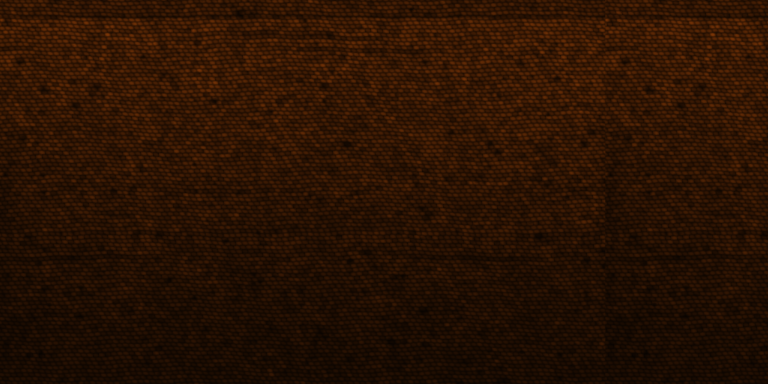
Write a WebGL 2 fragment shader that draws this texture.

```glsl
#version 300 es
precision highp float;

uniform vec2 u_resolution;
out vec4 fragColor;

const float CLOTH_WIDTH = 1.576;
const vec2 THREADS = vec2(64.0, 96.0);
const vec3 DYE = vec3(1.0, 0.43, 0.052);

float hash(vec2 p) {
    vec3 q = fract(p.xyx * vec3(0.1031, 0.1030, 0.0973));
    q += dot(q, q.yzx + 33.33);
    return fract((q.x + q.y) * q.z);
}

float layeredSines(vec2 p) {
    float sum = 0.0;
    float gain = 0.5;
    for (int i = 0; i < 4; i++) {
        sum += gain * sin(p.x + 1.7 * sin(p.y)) * cos(p.y + 1.3 * sin(0.7 * p.x));
        p = mat2(1.5, 1.1, -1.1, 1.5) * p + 2.3;
        gain *= 0.6;
    }
    return sum;
}

// Soft cellular spots; density is the share of cells that hold one
float spots(vec2 p, float density, float radius, float seed) {
    vec2 cell = floor(p);
    float sum = 0.0;
    for (int y = -1; y <= 1; y++) {
        for (int x = -1; x <= 1; x++) {
            vec2 id = cell + vec2(x, y);
            vec2 jitter = vec2(hash(id + seed), hash(id + seed + 17.0));
            float pick = hash(id + seed + 41.0);
            float size = radius * mix(0.6, 1.2, hash(id + seed + 73.0));
            float falloff = 1.0 - smoothstep(0.15 * size, size, length(p - id - jitter));
            sum += falloff * step(pick, density) * (1.0 - 0.6 * pick / density);
        }
    }
    return min(sum, 1.0);
}

// Staggered rows of rounded stitches with uneven thread tone
float weave(vec2 p, vec2 threads) {
    vec2 q = p * threads;
    q.y += 0.35 * sin(p.x * 9.0 + p.y * 5.0) + 0.12 * sin(p.x * 47.0 + p.y * 31.0);
    float row = floor(q.y);
    q.x += 0.5 * mod(row, 2.0) + 0.25 * hash(vec2(row, 5.0));
    vec2 cell = floor(q);
    vec2 local = fract(q) - 0.5;
    local.y += 0.2 * local.x;
    float bump = 1.0 - smoothstep(0.14, 0.64, length(local * vec2(0.95, 1.1)));
    float threadTone = mix(0.78, 1.22, hash(cell + 9.0));

    // Broken dark gaps between some rows
    float pick = hash(vec2(row, 23.0));
    float run = smoothstep(0.1, 0.9, sin(p.x * 6.0 + pick * 190.0));
    float gap = smoothstep(0.78, 1.0, pick) * run;
    return mix(0.58, 1.16, bump) * threadTone * (1.0 - 0.3 * gap);
}

float shade(vec2 p) {
    float tone = mix(0.105, 0.285, smoothstep(-0.12, 1.1, p.y));

    // Repeat of the cloth with a worn, darker left edge
    vec2 c = vec2(mod(p.x, CLOTH_WIDTH), p.y);
    tone *= 1.0 - 0.16 * exp(-9.0 * c.x) * smoothstep(1.0, 0.55, c.y);

    // Darker hem along the top
    float hem = smoothstep(0.952, 0.962, c.y);
    float crease = exp(-pow((c.y - 0.956) * 200.0, 2.0));
    tone *= (1.0 - 0.22 * hem) * (1.0 - 0.35 * crease);

    // Broad patches and faint vertical slubs
    tone *= 1.0 + 0.13 * layeredSines(c * 19.0);
    tone *= 1.0 + 0.05 * layeredSines(c * vec2(90.0, 5.0));

    // Dark flecks, fine speckle and lighter lumps
    tone *= 1.0 - 0.55 * spots(c * vec2(24.0, 30.0), 0.12, 0.40, 3.0);
    tone *= 1.0 - 0.32 * spots(c * vec2(50.0, 62.0), 0.30, 0.60, 57.0);
    tone *= 1.0 + 0.26 * spots(c * vec2(42.0, 50.0), 0.28, 0.62, 91.0);

    return tone * weave(c, THREADS);
}

void main() {
    // Average over the pixel area to keep the fine threads smooth
    float tone = 0.0;
    for (int y = 0; y < 3; y++) {
        for (int x = 0; x < 3; x++) {
            vec2 offset = (vec2(x, y) - 1.0) * 0.38;
            tone += shade((gl_FragCoord.xy + offset) / u_resolution.y);
        }
    }
    fragColor = vec4(DYE * tone / 9.0, 1.0);
}
```
